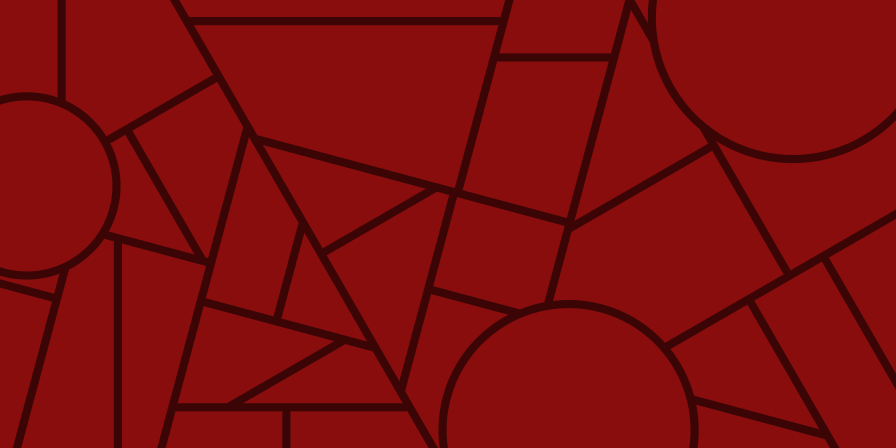
A WebGL 1 fragment shader for this background:

```glsl
precision highp float;
// Flat red panels split by dark straight seams, with three large outlined discs.

uniform vec2 u_resolution;

const vec3 PANEL_COLOR = vec3(0.54, 0.05, 0.05);
const vec3 SEAM_COLOR = vec3(0.23, 0.02, 0.02);
const float SEAM_HALF_WIDTH = 0.0091;              // in canvas heights
const vec3 FRAME_ANGLES = vec3(0.0, 30.0, 75.0);   // each gives two seam directions
const float CUT_JITTER = 1.1;                      // cut offset, in cell deviations
const float DIRECTION_BIAS = 0.35;                 // higher favours compact cells
const float SEED = 17.0;
const int LEVELS = 5;
const int DISCS = 3;

float hash(vec2 p) {
  vec3 q = fract(p.xyx * 0.1031);
  q += dot(q, q.yzx + 33.33);
  return fract((q.x + q.y) * q.z);
}

// Centre and radius: discs drift right, grow, and alternate above and below.
vec3 disc(float index, float aspect) {
  float t = index / float(DISCS - 1);
  float drift = sqrt(t);
  float side = 1.0 - 2.0 * mod(index, 2.0);
  float stray = mix(0.085, 0.46, min(2.0 * t, 1.0));
  return vec3(aspect * mix(0.03, 0.885, drift), 0.5 + side * stray,
              mix(0.2, 0.315, drift));
}

// Keeps the better cut normal in xy, with its rank in z.
vec3 betterNormal(vec3 best, vec2 n, mat2 cov, float chance) {
  float rank = dot(n, cov * n) * (DIRECTION_BIAS + chance);
  return rank > best.z ? vec3(n, rank) : best;
}

// Distance to the nearest seam of a recursive subdivision of the canvas.
float seamDistance(vec2 p, float aspect) {
  vec2 centre = 0.5 * vec2(aspect, 1.0);
  mat2 cov = mat2(aspect * aspect, 0.0, 0.0, 1.0) / 12.0;
  float nearest = 1e3;
  float cell = 1.0;
  for (int level = 0; level < LEVELS; level++) {
    // Cut direction, mostly across the longer axis.
    vec3 best = vec3(1.0, 0.0, 0.0);
    for (int k = 0; k < 3; k++) {
      float angle = radians(FRAME_ANGLES[k]);
      vec2 n = vec2(cos(angle), sin(angle));
      vec2 key = vec2(cell, SEED + float(k));
      best = betterNormal(best, n, cov, hash(key));
      best = betterNormal(best, vec2(-n.y, n.x), cov, hash(key + 40.0));
    }
    vec2 normal = best.xy;
    vec2 spread = cov * normal;
    float variance = max(dot(normal, spread), 1e-5);
    float deviation = sqrt(variance);
    float offset = (hash(vec2(cell, SEED + 90.0)) - 0.5) * CUT_JITTER * deviation;

    // Descend into the side that holds this point.
    float d = dot(normal, p - centre) - offset;
    float side = d < 0.0 ? -1.0 : 1.0;
    nearest = min(nearest, abs(d));
    cell = 2.0 * cell + step(0.0, side);

    // Centre and covariance of that side, as for an evenly filled cell.
    float halfWidth = sqrt(3.0) * deviation;
    float kept = halfWidth - side * offset;
    vec2 slope = spread / variance;
    float change = kept * kept / 12.0 - variance;
    centre += slope * side * (halfWidth - 0.5 * kept);
    cov += change * mat2(slope * slope.x, slope * slope.y);
  }
  return nearest;
}

void main() {
  float pixel = 1.0 / u_resolution.y;
  float aspect = u_resolution.x * pixel;
  vec2 p = gl_FragCoord.xy * pixel;

  // Discs hide the seams below them and add their own outline.
  float dist = seamDistance(p, aspect);
  for (int i = 0; i < DISCS; i++) {
    vec3 shape = disc(float(i), aspect);
    float rim = length(p - shape.xy) - shape.z;
    dist = min(max(dist, -rim), abs(rim));
  }
  float panel = clamp((dist - SEAM_HALF_WIDTH) / pixel + 0.5, 0.0, 1.0);
  gl_FragColor = vec4(mix(SEAM_COLOR, PANEL_COLOR, panel), 1.0);
}
```
